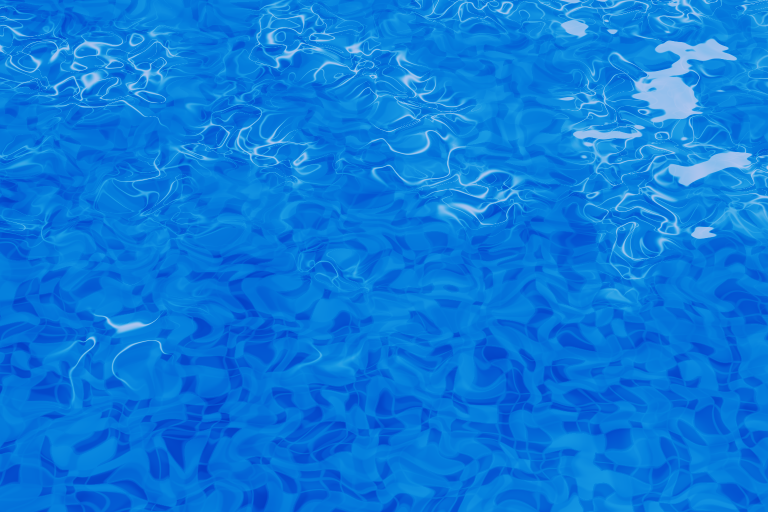
Write a WebGL 2 fragment shader that draws this texture.

```glsl
#version 300 es
precision highp float;
// Rippled swimming pool: refracted mosaic floor, bright wave filaments and sky glare.

uniform vec2 u_resolution;
out vec4 fragColor;

const vec3 WATER[6] = vec3[6](
  vec3(0.01, 0.33, 0.82), vec3(0.01, 0.44, 0.85), vec3(0.02, 0.51, 0.87),
  vec3(0.09, 0.60, 0.89), vec3(0.32, 0.69, 0.91), vec3(0.67, 0.77, 0.93));
const vec3 DEEPER = vec3(0.0, 0.11, 0.07);   // removed per tone step below zero
const float TILES = 30.0;                    // mosaic tiles per unit of floor
const float RIPPLE_FREQ = 8.0;
const float RIPPLE_AMP = 0.060;
const float RING_COUNT = 20.0;
const float RING_CONTRAST = 0.55;
const float FILAMENT_FREQ = 12.0;
const float FILAMENT_WIDTH = 0.085;
const float GLARE_EDGE = 0.07;
const int SAMPLES = 2;                       // supersampling per axis

vec2 hash2(vec2 p) {
  vec3 h = fract(p.xyx * vec3(0.1031, 0.1030, 0.0973));
  h += dot(h, h.yzx + 33.33);
  return fract((h.xx + h.yz) * h.zy);
}

float corner(vec2 cell, vec2 offset) {
  return dot(hash2(cell) * 2.0 - 1.0, offset);
}

// Gradient noise centred on zero
float noise(vec2 p) {
  p += 71.3;
  vec2 i = floor(p), f = fract(p);
  vec2 w = f * f * f * (f * (f * 6.0 - 15.0) + 10.0);
  vec2 e = vec2(1.0, 0.0);
  return 1.3 * mix(
    mix(corner(i, f), corner(i + e, f - e), w.x),
    mix(corner(i + e.yx, f - e.yx), corner(i + 1.0, f - 1.0), w.x), w.y);
}

vec2 noise2(vec2 p) {
  return vec2(noise(p), noise(p + vec2(37.2, 11.7)));
}

// Thin closed curves along one level of the noise
float filament(vec2 p, float width) {
  return 1.0 - smoothstep(0.0, width, abs(noise(p) - 0.07));
}

// Mosaic floor: dark, middle and light tiles with pale joints
float mosaic(vec2 p, float jointStrength) {
  float pick = hash2(floor(p)).x;
  float tile = pick < 0.38 ? -0.9 : (pick > 0.82 ? 0.75 : 0.25);
  vec2 edge = 0.5 - abs(fract(p) - 0.5);
  float joint = 1.0 - smoothstep(0.03, 0.13, min(edge.x, edge.y));
  return mix(tile, 0.7, joint * jointStrength);
}

vec3 waterColor(float tone) {
  float t = clamp(tone, 0.0, 4.999);
  int k = int(t);
  vec3 color = mix(WATER[k], WATER[k + 1], fract(t));
  color += max(min(tone, 0.0), -1.2) * DEEPER;
  return mix(color, vec3(1.0), clamp(tone - 5.0, 0.0, 0.6));
}

vec3 pool(vec2 uv, float aspect) {
  // Receding surface: finer and flatter towards the top
  vec2 q = vec2((uv.x - 0.5) * aspect * (1.0 + 0.5 * uv.y),
                uv.y * (1.25 + 0.55 * uv.y));
  vec2 swell = noise2(q * RIPPLE_FREQ);
  vec2 chop = noise2(q * RIPPLE_FREQ * 2.3 + swell);
  vec2 bent = q + RIPPLE_AMP * (swell + 0.4 * chop);
  float far = smoothstep(0.15, 0.85, uv.y);
  float patches = noise(q * 2.6 + 5.0);

  // Floor seen through the ripples
  float tone = 0.95 + 0.6 * far * smoothstep(-0.1, 0.5, uv.x)
             + 0.25 * smoothstep(0.3, 1.0, uv.x) + 0.9 * patches;
  tone += mix(1.0, 0.65, far) * mosaic(bent * TILES, mix(0.6, 0.25, far));
  float rings = sin(RING_COUNT * noise(bent * vec2(6.0, 7.5) + 19.0));
  tone += RING_CONTRAST * (smoothstep(-0.5, 0.5, rings) - 0.5);
  tone += 0.8 * noise(bent * vec2(17.0, 26.0));

  // Small crowded filaments far away, large sparse loops nearer
  vec2 f = (q + 0.055 * swell + 0.025 * chop) * vec2(1.0, 1.25);
  float width = FILAMENT_WIDTH * (0.75 + 1.5 * max(chop.x, -0.3));
  float crowd = smoothstep(-0.05, 0.4, noise(q * 3.4 + 43.0)
              + 0.36 * smoothstep(0.3, 0.75, uv.y) - 0.16);
  crowd *= smoothstep(0.22, 0.5, uv.y);
  float fine = filament(f * FILAMENT_FREQ, width);
  fine = max(fine, 0.7 * filament(f * FILAMENT_FREQ * 1.7 + 8.0, width));
  float sparse = smoothstep(0.14, 0.4, noise(q * 3.0 + 61.0))
               * smoothstep(0.12, 0.35, uv.y);
  float loops = filament(f * FILAMENT_FREQ * 0.55 + 27.0, width * 0.8);
  float glow = filament(f * FILAMENT_FREQ, 0.3);
  tone += 0.55 * glow * max(crowd, 0.3 * far);
  tone = mix(tone, 5.25, 0.92 * max(fine * crowd, loops * sparse));

  // Ragged sky reflections, mostly in the far right corner
  float region = smoothstep(0.5, 0.88, uv.x) * smoothstep(0.3, 0.85, uv.y);
  vec2 leftSpot = (uv - vec2(0.1, 0.87)) * vec2(8.0, 12.0);
  region = max(region, 0.7 * exp(-dot(leftSpot, leftSpot)));
  vec2 g = (q + 0.03 * swell) * vec2(4.0, 6.5);
  float sky = noise(g + 13.0) + 0.5 * noise(g * 2.3) + 0.4 * noise(g * 5.1);
  float glare = smoothstep(0.0, GLARE_EDGE, sky - mix(1.0, 0.17, region));
  tone = mix(tone, 4.95 + 0.3 * chop.y, 0.95 * glare);
  return waterColor(tone);
}

void main() {
  float aspect = u_resolution.x / u_resolution.y;
  vec3 sum = vec3(0.0);
  for (int j = 0; j < SAMPLES; j++) {
    for (int i = 0; i < SAMPLES; i++) {
      vec2 shift = (vec2(i, j) + 0.5) / float(SAMPLES) - 0.5;
      sum += pool((gl_FragCoord.xy + shift) / u_resolution, aspect);
    }
  }
  fragColor = vec4(sum / float(SAMPLES * SAMPLES), 1.0);
}
```
